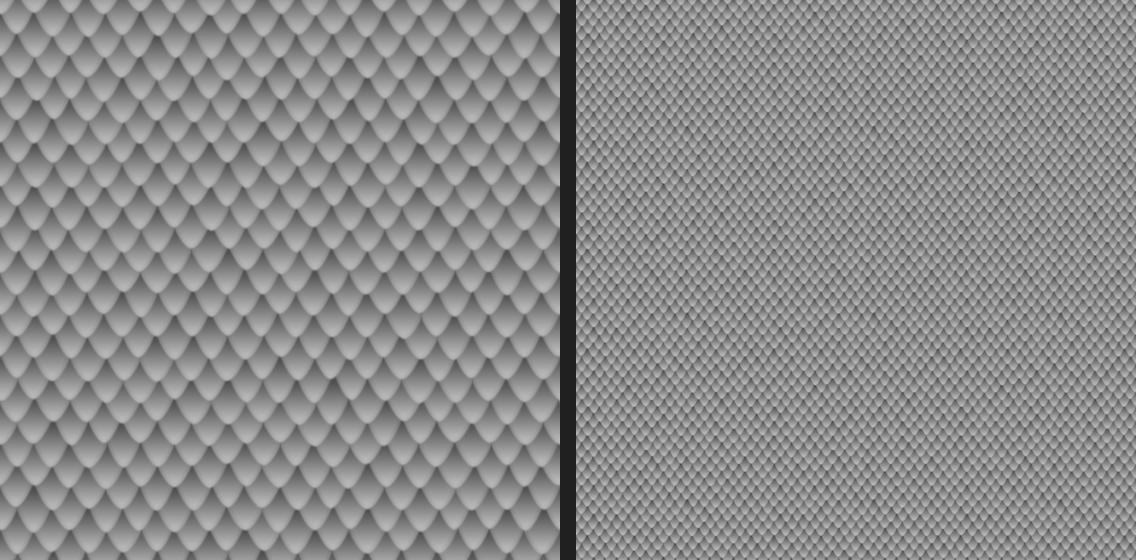
Left, the tile; right, the same tile 3 across and 3 down.
A Shadertoy shader for this pattern:

```glsl
// Overlapping grey reptile scales in staggered rows, each slightly irregular.
#define COLUMNS 16.0
#define ROWS 26.0       // even, so the stagger wraps
#define TIP_OFFSET 0.34 // tip height inside a row
#define RISE 1.02       // edge height at half a column, in rows
#define ROUNDNESS 1.8   // exponent of the lower edge
#define JITTER vec2(0.055, 0.1)
#define WIDTH_VARIATION 0.07
#define EDGE_SOFTNESS 0.1 // in columns
#define RIM_SHADE 0.1
#define TIP_TONE 0.785
#define ROOT_TONE 0.31

// Three random values in -1..1 for a scale, wrapping over the canvas.
vec3 scaleRandom(vec2 cell) {
    uvec2 c = uvec2(mod(cell, vec2(COLUMNS, ROWS)));
    uint n = c.x * 1597u + c.y * 51749u + 917u;
    vec3 result;
    for (int i = 0; i < 3; i++) {
        n = (n ^ (n >> 15)) * 73244475u + 7919u;
        n ^= n >> 13;
        result[i] = float(n & 65535u) / 32767.5 - 1.0;
    }
    return result;
}

// x: distance inside the lower edge in columns, y: height above the tip in rows.
vec2 scaleShape(vec2 p, vec2 cell, float stagger) {
    vec3 rnd = scaleRandom(cell);
    vec2 tip = cell + vec2(stagger, TIP_OFFSET) + JITTER * rnd.xy;
    float halfWidth = 0.5 * (1.0 + WIDTH_VARIATION * rnd.z);
    float side = abs(p.x - tip.x) / halfWidth;
    float height = p.y - tip.y;
    float rowHeight = COLUMNS / ROWS;
    float slope = RISE * ROUNDNESS * pow(side, ROUNDNESS - 1.0) * rowHeight / halfWidth;
    float inside = (height - RISE * pow(side, ROUNDNESS)) * rowHeight;
    return vec2(inside / sqrt(1.0 + slope * slope), height);
}

// Nearest scale of one row.
vec2 scaleRow(vec2 p, float row) {
    float stagger = 0.5 * mod(row + 1.0, 2.0);
    vec2 cell = vec2(floor(p.x - stagger), row);
    vec2 left = scaleShape(p, cell, stagger);
    vec2 right = scaleShape(p, cell + vec2(1.0, 0.0), stagger);
    return left.x > right.x ? left : right;
}

void mainImage(out vec4 fragColor, in vec2 fragCoord) {
    vec2 p = fragCoord / iResolution.xy * vec2(COLUMNS, ROWS);
    float baseRow = floor(p.y - TIP_OFFSET);
    float tone = ROOT_TONE;

    // Upper rows lie over lower ones.
    for (int i = -2; i <= 1; i++) {
        vec2 scale = scaleRow(p, baseRow + float(i));
        float shade = mix(TIP_TONE, ROOT_TONE, clamp(scale.y * 0.5, 0.0, 1.0));
        shade *= 1.0 - RIM_SHADE * (1.0 - smoothstep(0.0, 2.0 * EDGE_SOFTNESS, scale.x));
        float cover = smoothstep(-0.3 * EDGE_SOFTNESS, 0.7 * EDGE_SOFTNESS, scale.x);
        tone = mix(tone, shade, cover);
    }
    fragColor = vec4(vec3(tone), 1.0);
}
```
